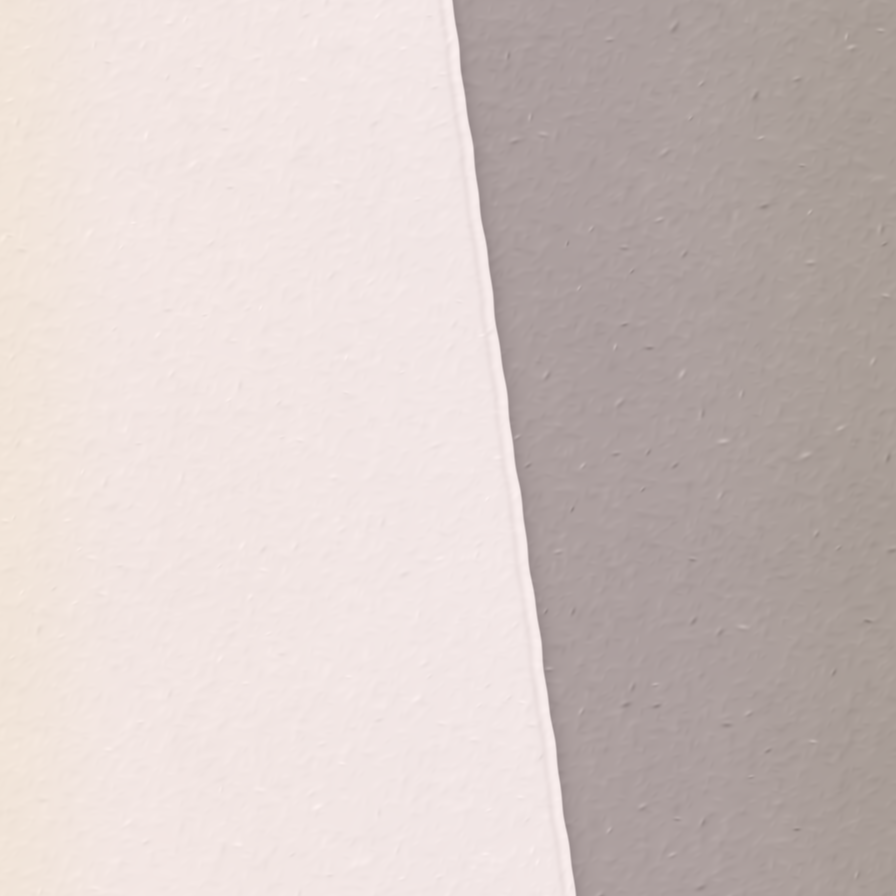
Reproduce this texture procedurally as a WebGL 2 fragment shader.

```glsl
#version 300 es
precision highp float;

#define EDGE_BOTTOM 0.6425
#define EDGE_TOP 0.5045
#define EDGE_SOFTNESS 0.0016
#define RIM_WIDTH 0.0045
#define SHADOW_WIDTH 0.008
#define GRAIN_SCALE 85.0
#define SPECK_SCALE 32.0
#define GRAIN_LIGHT 0.010
#define GRAIN_DARK 0.017

uniform vec2 u_resolution;
out vec4 fragColor;

vec3 hash3(vec2 p) {
    vec3 q = fract(p.xyx * vec3(0.1031, 0.1030, 0.0973));
    q += dot(q, q.yxz + 33.33);
    return fract((q.xxy + q.yzz) * q.zyx);
}

// Cellular bumps, each lit on its upper left and shaded on its lower right
float cellBumps(vec2 p, float density, float radius) {
    vec2 cell = floor(p);
    float relief = 0.0;
    for (int j = -1; j <= 1; j++) {
        for (int i = -1; i <= 1; i++) {
            vec2 id = cell + vec2(i, j);
            vec3 rnd = hash3(id + 17.0);
            vec3 shape = hash3(id + 91.0);
            float angle = 0.6 + (shape.x - 0.5) * 1.6;
            vec2 axis = vec2(cos(angle), sin(angle));
            vec2 d = p - id - rnd.xy;
            d = vec2(dot(d, axis), dot(d, vec2(-axis.y, axis.x)));
            d /= radius * mix(0.6, 1.2, shape.y) * vec2(1.5, 0.8);
            float lit = d.y * 1.5 + (shape.z - 0.55) * 1.6;
            relief += step(rnd.z, density) * lit * exp(-dot(d, d));
        }
    }
    return relief;
}

// Broad uneven tone from layered sines
float mottling(vec2 p) {
    float sum = 0.0;
    float amplitude = 0.5;
    for (int i = 0; i < 4; i++) {
        sum += amplitude * sin(p.x + 1.3 * sin(p.y)) * sin(p.y * 1.1 + 0.7);
        p = mat2(1.6, 1.2, -1.2, 1.6) * p + 2.1;
        amplitude *= 0.6;
    }
    return sum;
}

void main() {
    vec2 uv = gl_FragCoord.xy / u_resolution;
    float pixel = 1.0 / min(u_resolution.x, u_resolution.y);

    // Signed distance to the slanted fold, positive on the grey side
    float wobble = 0.0007 * sin(uv.y * 47.0) + 0.0005 * sin(uv.y * 113.0 + 1.0);
    float foldX = mix(EDGE_BOTTOM, EDGE_TOP, uv.y) + wobble;
    float slope = EDGE_BOTTOM - EDGE_TOP;
    float side = (uv.x - foldX) / sqrt(1.0 + slope * slope);
    float softness = max(EDGE_SOFTNESS, pixel);
    float greySide = smoothstep(-softness, softness, side);

    // Paper tones
    vec3 cream = vec3(0.945, 0.895, 0.850);
    vec3 blush = vec3(0.950, 0.902, 0.890);
    vec3 paleRose = vec3(0.948, 0.904, 0.900);
    vec3 light = mix(cream, blush, smoothstep(-0.02, 0.16, uv.x));
    light = mix(light, paleRose, smoothstep(0.15, 0.55, uv.x));
    vec3 mauve = vec3(0.675, 0.625, 0.622);
    vec3 taupe = vec3(0.678, 0.635, 0.615);
    vec3 grey = mix(mauve, taupe, smoothstep(0.10, 0.42, side));
    grey -= 0.018 * smoothstep(0.75, 1.0, uv.x) * vec3(0.8, 0.9, 1.2);

    // Surface relief
    float tone = mottling(uv * 9.0);
    float grain = cellBumps(uv * GRAIN_SCALE, 0.7, 0.40);
    grain += 0.5 * cellBumps(uv * GRAIN_SCALE * 0.55 + 7.3, 0.6, 0.40);
    float specks = cellBumps(uv * SPECK_SCALE + 3.7, 0.22, 0.11);
    light += 0.004 * tone + GRAIN_LIGHT * grain + 0.030 * specks;
    grey += 0.007 * tone * vec3(1.1, 1.0, 0.9) + GRAIN_DARK * grain + 0.085 * specks;

    // Raised rim with a faint crease on the light side, shadow on the grey side
    float rim = exp(-pow((side + 0.0055) / RIM_WIDTH, 2.0));
    float crease = exp(-pow((side + 0.0135) / 0.0035, 2.0));
    light += 0.022 * rim - 0.028 * crease * vec3(0.9, 1.0, 1.0);
    float shadow = exp(-max(side, 0.0) / SHADOW_WIDTH);
    grey -= shadow * vec3(0.085, 0.085, 0.080);

    fragColor = vec4(clamp(mix(light, grey, greySide), 0.0, 1.0), 1.0);
}
```
